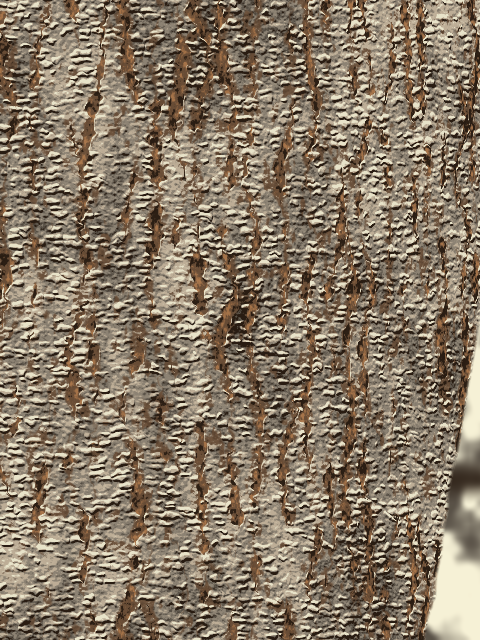
Write a WebGL 2 fragment shader that draws this texture.

```glsl
#version 300 es
precision highp float;
uniform vec2 u_resolution;
out vec4 fragColor;

// Lengths are fractions of the canvas height
#define BUMP_SIZE vec2(0.0235, 0.0118)
#define CRACK_SPACING 0.044
#define CRACK_WIDTH 0.0088
#define LIGHT_STEP vec2(-0.0012, 0.0027)
#define RELIEF_CONTRAST 0.92
#define GRAIN 0.55
#define DARK vec3(0.16, 0.11, 0.07)
#define SHADE vec3(0.35, 0.32, 0.28)
#define MIDTONE vec3(0.55, 0.51, 0.45)
#define LIGHT vec3(0.74, 0.68, 0.59)
#define PALE vec3(0.91, 0.89, 0.79)
#define BROWN vec3(0.41, 0.30, 0.21)

float hash(vec2 p) {
    vec3 q = fract(p.xyx * vec3(0.1031, 0.1030, 0.0973));
    q += dot(q, q.yzx + 33.33);
    return fract((q.x + q.y) * q.z);
}

float noise(vec2 p) {
    vec2 i = floor(p), f = fract(p);
    f = f * f * (3.0 - 2.0 * f);
    float low = mix(hash(i), hash(i + vec2(1, 0)), f.x);
    float high = mix(hash(i + vec2(0, 1)), hash(i + vec2(1, 1)), f.x);
    return mix(low, high, f.y);
}

float fbm(vec2 p) {
    return 0.55 * noise(p) + 0.3 * noise(p * 2.1 + 17.0) + 0.15 * noise(p * 4.3 + 41.0);
}

float segmentDistance(vec2 p, vec2 a, vec2 b) {
    vec2 pa = p - a, ba = b - a;
    return length(pa - ba * clamp(dot(pa, ba) / dot(ba, ba), 0.0, 1.0));
}

// Staggered rows of short, flat lumps
float bumps(vec2 p) {
    vec2 uv = p / BUMP_SIZE;
    float height = 0.0;
    for (int j = -1; j <= 1; j++) {
        float row = floor(uv.y) + float(j);
        float x = uv.x + 5.0 * hash(vec2(row, 3.0));
        for (int i = -1; i <= 1; i++) {
            vec2 cell = vec2(floor(x) + float(i), row);
            vec2 jitter = vec2(hash(cell + 11.0), hash(cell + 29.0)) - 0.5;
            vec2 radius = vec2(0.32, 0.34) + vec2(0.4, 0.25) * hash(cell + 47.0);
            vec2 d = (vec2(x, uv.y) - cell - 0.5 - 0.6 * jitter) / radius;
            float strength = smoothstep(0.08, 0.6, hash(cell + 71.0));
            height = max(height, strength * smoothstep(1.0, 0.25, length(d)));
        }
    }
    return height * mix(0.5, 1.1, smoothstep(0.25, 0.6, noise(p * vec2(42.0, 11.0))));
}

// Depth inside broken, wandering vertical fissures, negative outside
float fissure(vec2 p) {
    float depth = -1.0;
    for (int i = -1; i <= 1; i++) {
        float column = floor(p.x / CRACK_SPACING) + float(i);
        float wander = noise(vec2(column * 7.0, p.y * 11.0)) - 0.5;
        float center = column + 0.5 + 0.5 * (hash(vec2(column, 5.0)) - 0.5) + 0.8 * wander;
        float opening = 0.6 * noise(vec2(column * 13.0 + 4.0, p.y * 9.0))
                      + 0.4 * noise(vec2(column * 17.0 + 9.0, p.y * 42.0));
        float halfWidth = CRACK_WIDTH * (1.6 * smoothstep(0.28, 0.83, opening) - 0.42);
        depth = max(depth, halfWidth - abs(p.x - center * CRACK_SPACING));
    }
    return depth;
}

vec2 warp(vec2 p) {
    vec2 broad = vec2(noise(p * 14.0), noise(p * 14.0 + 53.0)) - 0.5;
    vec2 fine = vec2(noise(p * 125.0 + 7.0), noise(p * 125.0 + 83.0)) - 0.5;
    return p + 0.012 * broad + vec2(0.013, 0.006) * fine;
}

float relief(vec2 p) {
    vec2 q = warp(p);
    float crack = smoothstep(0.0, 0.004, fissure(q));
    return bumps(q) * (1.0 - crack) - 0.4 * crack + GRAIN * fbm(p * vec2(140.0, 200.0));
}

vec3 barkRamp(float t) {
    vec3 c = mix(DARK, SHADE, smoothstep(0.04, 0.22, t));
    c = mix(c, MIDTONE, smoothstep(0.19, 0.40, t));
    c = mix(c, LIGHT, smoothstep(0.43, 0.62, t));
    return mix(c, PALE, smoothstep(0.70, 0.97, t));
}

void main() {
    vec2 p = gl_FragCoord.xy / u_resolution.y;
    // Foreshortening toward the right side of the trunk
    vec2 trunk = vec2(p.x + 0.55 * pow(p.x, 4.0), p.y);
    float height = relief(trunk);
    float slope = height - relief(trunk + LIGHT_STEP);
    float depth = fissure(warp(trunk));

    // Relief lighting, broad patches, smooth scar, dark knot and crease
    float scar = smoothstep(0.035, 0.008, 0.02 * noise(p * 45.0)
        + segmentDistance(p, vec2(0.13, 0.325), vec2(0.30, 0.44)));
    float tone = 0.35 + RELIEF_CONTRAST * slope * (1.0 - 0.5 * scar) + 0.25 * height;
    tone += 0.5 * (fbm(p * 7.0) - 0.5) + 0.25 * (noise(trunk * vec2(38.0, 9.0)) - 0.5);
    tone += 0.3 * (noise(p * vec2(200.0, 260.0)) - 0.5);
    vec2 knot = (p - vec2(0.378, 0.505)) / vec2(0.035, 0.055);
    tone -= 0.42 * exp(-dot(knot, knot));
    float crease = segmentDistance(warp(p), vec2(0.29, 0.44), vec2(0.58, 0.455));
    tone -= 0.4 * smoothstep(0.004, 0.001, crease) * noise(p * 40.0);
    vec3 color = barkRamp(tone);

    // Brown margins and flecks, then fibres and deep gaps inside the fissures
    float stain = max(smoothstep(-0.007, -0.001, depth), smoothstep(0.6, 0.72, fbm(trunk * vec2(60.0, 35.0))));
    stain *= smoothstep(0.62, 0.42, tone) * smoothstep(0.0, 0.15, tone);
    color = mix(color, BROWN * (0.8 + 0.5 * tone), 0.88 * stain);
    float fibre = fbm(trunk * vec2(150.0, 110.0)) + 0.2 * slope;
    vec3 inner = mix(BROWN, vec3(0.66, 0.46, 0.29), smoothstep(0.52, 0.78, fibre));
    inner = mix(inner, DARK, smoothstep(0.44, 0.3, fibre - 0.12 * smoothstep(0.4, 0.75, p.x)));
    color = mix(color, inner, 0.95 * smoothstep(0.0, 0.002, depth) * (1.0 - 0.5 * scar));

    // Soft background beyond the trunk edge
    float edge = 0.665 + 0.17 * p.y + 0.008 * (noise(p * 30.0) - 0.5);
    vec3 backdrop = mix(SHADE, PALE * 1.06, smoothstep(0.2, 0.5, fbm(p * 13.0)));
    backdrop = mix(backdrop, DARK, smoothstep(0.04, 0.0, abs(p.y - 0.25)) * 0.8);
    color = mix(color, backdrop, smoothstep(-0.004, 0.004, p.x - edge));
    fragColor = vec4(clamp(color, 0.0, 1.0), 1.0);
}
```
